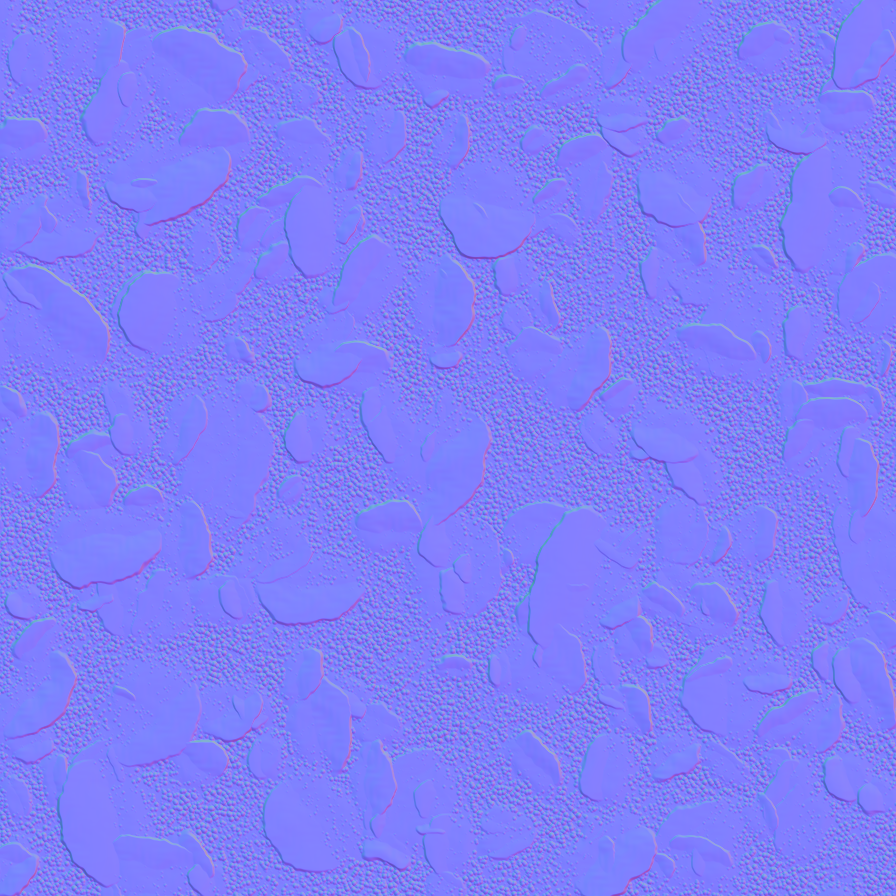
Give the GLSL for this texture map, as a WebGL 2 fragment shader.

```glsl
#version 300 es
precision highp float;
// Tangent-space normal map of gritty plaster with worn, tilted flakes.

uniform vec2 u_resolution;
out vec4 fragColor;

const float GRAIN_CELLS = 250.0;
const float GRAIN_HEIGHT = 0.0037;
const float HALO_HEIGHT = 0.0016;
const float CLIFF_WIDTH = 0.0035;
const float SAMPLE_STEP = 0.001;
const float TINT_STRENGTH = 0.5;

vec3 hash3(vec2 p, float seed) {
    vec3 q = fract(vec3(p.xyx + seed * 17.31) * vec3(0.1031, 0.1030, 0.0973));
    q += dot(q, q.yxz + 33.33);
    return fract((q.xxy + q.yzz) * q.zyx);
}

vec2 turn(vec2 p, float angle) {
    float c = cos(angle), s = sin(angle);
    return vec2(c * p.x - s * p.y, s * p.x + c * p.y);
}

// Layered sines that roughen outlines and wrinkle the flake tops.
vec2 wobble(vec2 p) {
    vec2 shift = vec2(0.0);
    float amplitude = 0.0042, frequency = 40.0;
    for (int i = 0; i < 5; i++) {
        p = turn(p, 1.1);
        vec2 phase = 3.0 * sin(0.37 * frequency * p);
        shift += amplitude * sin(frequency * p.yx + phase);
        amplitude *= 0.55;
        frequency *= 1.9;
    }
    return shift;
}

// Cellular noise: overlapping domes of random height.
float grain(vec2 p, float cells) {
    vec2 cell = floor(p * cells), local = fract(p * cells);
    float height = -1.0;
    for (int y = -1; y <= 1; y++) {
        for (int x = -1; x <= 1; x++) {
            vec2 offset = vec2(x, y);
            vec3 dome = hash3(cell + offset, 0.0);
            vec2 d = offset + dome.xy - local;
            height = max(height, 0.6 * dome.z - dot(d, d));
        }
    }
    return height;
}

// One flake: a cliff on the +y side, sinking into a low halo on the -y side.
float flake(vec2 p, vec2 radii, float rise) {
    vec2 q = p / radii;
    float inside = (1.0 - length(q)) * radii.y;
    float slope = smoothstep(-1.1, 0.6, q.y - 0.35 * q.x * q.x);
    float plate = rise * slope * smoothstep(0.0, CLIFF_WIDTH, inside);
    float halo = 1.0 - smoothstep(0.5, 1.35, length(q + vec2(0.0, 0.4)));
    return max(plate, HALO_HEIGHT * halo);
}

// Scattered flakes, at most one per grid cell.
float flakeLayer(vec2 p, float cells, float share, float seed) {
    vec2 home = floor(p * cells);
    float height = 0.0;
    for (int y = -1; y <= 1; y++) {
        for (int x = -1; x <= 1; x++) {
            vec2 cell = home + vec2(x, y);
            vec3 place = hash3(cell, seed);
            vec3 form = hash3(cell, seed + 5.0);
            if (form.z > share) continue;
            vec2 centre = (cell + mix(vec2(0.15), vec2(0.85), place.xy)) / cells;
            float minor = mix(0.18, 0.32, form.x) / cells;
            vec2 radii = minor * vec2(mix(1.25, 2.0, form.y), 1.0);
            float angle = place.z * 6.2832;
            angle += 0.25 * sin(2.0 * angle); // favours upright flakes
            float fresh = smoothstep(0.1, 0.6, fract(form.z * 41.0));
            float rise = mix(0.0018, 0.0028 + 0.05 * minor, fresh);
            height = max(height, flake(turn(p - centre, angle), radii, rise));
        }
    }
    return height;
}

float surface(vec2 p) {
    vec2 shift = wobble(p);
    vec2 q = p + shift;
    float plates = flakeLayer(q, 7.0, 0.85, 1.0);
    plates = max(plates, flakeLayer(q, 11.0, 0.72, 2.0));
    plates = max(plates, flakeLayer(q, 17.0, 0.4, 3.0));
    plates += 0.07 * shift.x;
    return max(plates, GRAIN_HEIGHT * grain(p, GRAIN_CELLS));
}

void main() {
    vec2 uv = gl_FragCoord.xy / min(u_resolution.x, u_resolution.y);
    vec2 e = vec2(SAMPLE_STEP, 0.0);

    // Central differences turn the height into a normal.
    vec2 gradient = vec2(surface(uv + e.xy) - surface(uv - e.xy),
                         surface(uv + e.yx) - surface(uv - e.yx)) / (2.0 * SAMPLE_STEP);
    vec3 normal = normalize(vec3(-gradient, 1.0));
    normal.xy *= TINT_STRENGTH;
    fragColor = vec4(0.5 + 0.5 * normal, 1.0);
}
```
